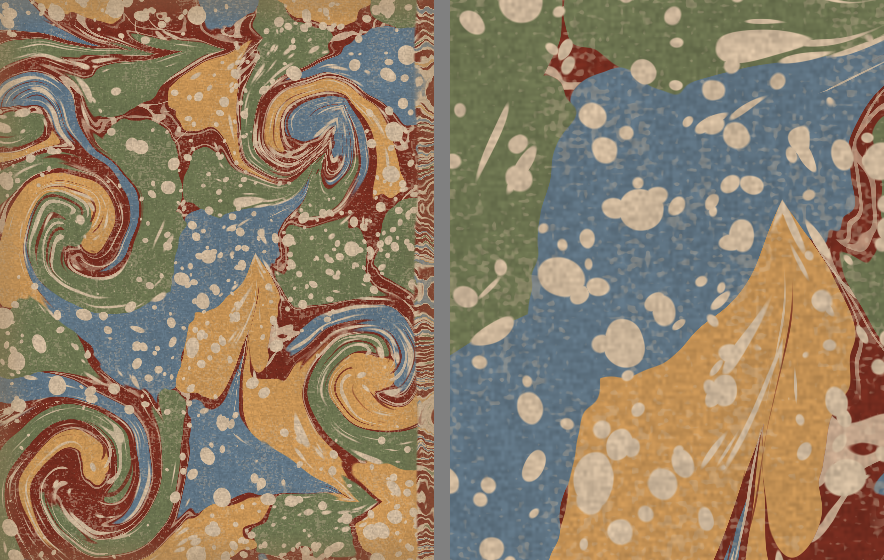
Left: the whole. Right: its middle third, enlarged.
This pattern is drawn by a Shadertoy shader. Its source:

```glsl
const vec3 GREEN = vec3(.42, .45, .31), BLUE = vec3(.37, .45, .51), OCHRE = vec3(.77, .57, .33);
const vec3 RED = vec3(.45, .17, .12), CREAM = vec3(.81, .72, .61);

// Swirls: centre, radius, turn
const vec4 SWIRLS[5] = vec4[5](
    vec4(.55, .75, .10, -4.0), vec4(.14, .59, .115, 4.2), vec4(.67, .33, .11, 4.4),
    vec4(.15, .14, .13, 4.2), vec4(.03, .80, .09, -3.6));
// Stylus strokes: start, end
const vec4 STROKES[4] = vec4[4](
    vec4(.39, .20, .46, .62), vec4(.36, .24, .76, .09),
    vec4(-.05, .97, .50, .93), vec4(.42, .56, .62, .84));

float hash(vec2 p) { return fract(sin(dot(p, vec2(127.1, 311.7))) * 43758.5453); }
vec2 hash2(vec2 p) { return vec2(hash(p), hash(p + 37.7)); }

float noise(vec2 p) {
    vec2 i = floor(p), f = fract(p);
    f = f * f * (3. - 2. * f);
    return mix(mix(hash(i), hash(i + vec2(1, 0)), f.x),
               mix(hash(i + vec2(0, 1)), hash(i + 1.), f.x), f.y);
}

float fbm(vec2 p) { return .55 * noise(p) + .3 * noise(p * 2.1 + 9.) + .15 * noise(p * 4.3 + 5.); }

mat2 rot(float a) { return mat2(cos(a), sin(a), -sin(a), cos(a)); }

vec3 inkColor(float h) {
    return h < .42 ? GREEN : h < .68 ? BLUE : h < .94 ? OCHRE : RED;
}

// Drags the ink; streak is signed: above 0 cream, below 0 red; calm is 1 where undisturbed
vec2 marble(vec2 p, out float streak, out float calm) {
    streak = 0.;
    calm = 1.;
    p += .06 * (vec2(fbm(p * 5.), fbm(p * 5. + 31.)) - .5);
    for (int i = 0; i < 4; i++) {
        vec2 a = STROKES[i].xy, dir = STROKES[i].zw - a;
        float t = clamp(dot(p - a, dir) / dot(dir, dir), 0., 1.), bell = sin(3.1416 * t);
        float n = dot(p - a, normalize(vec2(-dir.y, dir.x))) + .03 * bell;
        float pull = bell * exp(-abs(n) / .02);
        streak += sin(n * 700. + 6. * noise(p * 9.)) * smoothstep(.3, .8, pull);
        calm *= smoothstep(.6, .2, pull);
        p -= dir * .34 * pull;
    }
    for (int i = 0; i < 5; i++) {
        vec4 s = SWIRLS[i];
        vec2 d = p - s.xy;
        float r = length(d) / s.z;
        d = rot(s.w * exp(-r * r * r)) * d;
        float lines = sin(9. * atan(d.y, d.x) + 6. * r + 6. * noise(d * 26.));
        streak += lines * smoothstep(.1, .4, r) * smoothstep(1.35, .75, r);
        calm *= smoothstep(.8, 1.3, r);
        p = s.xy + d;
    }
    return p;
}

// Large drops that press against each other on a red ground
vec3 drops(vec2 p, float aa, out float ground, out float rim) {
    vec2 g = p / .155 + .35 * (vec2(fbm(p * 15.), fbm(p * 15. + 7.)) - .5), cell = floor(g);
    float near = 9., next = 9., sum = 0.;
    vec3 nearInk = RED, nextInk = RED;
    for (int k = 0; k < 25; k++) {
        vec2 c = cell + vec2(k % 5 - 2, k / 5 - 2);
        float d = length(g - c - .15 - .7 * hash2(c + 4.));
        vec3 ink = inkColor(fract(.37 * c.x + .59 * c.y + .35 * hash(c + 71.3)));
        sum += exp(-10. * d);
        if (d < near) { next = near; nextInk = nearInk; near = d; nearInk = ink; }
        else if (d < next) { next = d; nextInk = ink; }
    }
    float rest = -log(max(sum - exp(-10. * near), 1e-7)) / 10.;
    float w = aa / .155;
    float edge = rest - near - mix(-.42, .50, fbm(p * 5.5 + 17.));
    ground = smoothstep(w, -w, edge);
    rim = smoothstep(.014 + w, .014, abs(edge + .06));
    vec3 ink = mix(nextInk, nearInk, .5 + .5 * clamp((next - near) / w, 0., 1.));
    vec3 col = mix(ink, RED, ground);
    ground = max(ground, step(distance(ink, RED), .05));
    return col;
}

// Scattered oval spots in clusters
float spots(vec2 p, float scale, float share, float size, float aa) {
    vec2 g = p * scale, cell = floor(g);
    float cover = 0.;
    for (int k = 0; k < 9; k++) {
        vec2 c = cell + vec2(k % 3 - 1, k / 3 - 1);
        float h = hash(c + scale);
        vec2 d = rot(6.3 * h) * (g - c - hash2(c + scale + 8.));
        d.x *= 1. + .5 * hash(c + 3.);
        float radius = size * mix(.16, .46, h * h) + .06 * (noise(g * 3.) - .5);
        float shown = step(hash(c + 55.), share * smoothstep(.25, .7, noise(c / scale * 7.)) * 2.);
        cover = max(cover, shown * smoothstep(aa * scale, -aa * scale, length(d) - radius));
    }
    return cover * step(.05, size);
}

void mainImage(out vec4 fragColor, in vec2 fragCoord) {
    vec2 uv = fragCoord / iResolution.y;
    float width = iResolution.x / iResolution.y, streak, calm, ground, rim;
    vec2 p = marble(uv, streak, calm);
    float aa = clamp(.6 * max(fwidth(p.x), fwidth(p.y)), .0007, .005);
    vec3 col = drops(p, aa, ground, rim);
    col *= .94 + .12 * fbm(uv * 9.);

    // Cream veins and rims in the ground, then combed streaks
    float vein = abs(fbm(p * 14. + 2. * fbm(p * 9.)) - .48);
    float thick = .05 * smoothstep(.3, .85, noise(p * 9. + 3.));
    col = mix(col, CREAM, .85 * ground * smoothstep(thick + .005, thick - .005, vein));
    col = mix(col, CREAM, .65 * rim * smoothstep(.4, .6, noise(p * 13.)));
    float broken = .45 * noise(p * 24. + 6.);
    col = mix(col, CREAM, .85 * smoothstep(.62, .76, streak - broken));
    col = mix(col, RED, .85 * smoothstep(.62, .76, -streak - broken));

    // Dragged spots, and round ones thrown on the calm parts
    float spot = max(spots(p, 26., .26 * (1. - .6 * calm), 1., aa), spots(p + .3, 48., .2, 1., aa));
    spot = max(spot, spots(uv + .17, 24., .36, calm, .0009));
    spot = max(spot, spots(uv + .41, 46., .26, calm, .0009));
    col = mix(col, CREAM * (.95 + .08 * noise(uv * 60.)), spot);

    // Finely combed strip on the right
    float wave = uv.y * 80. + 30. * uv.x * sin(uv.y * 17.) + 9. * fbm(vec2(uv.x * 45., uv.y * 16.));
    float band = noise(vec2(uv.x * 30., wave));
    vec3 strip = mix(RED, CREAM, smoothstep(.3, .45, band));
    strip = mix(strip, inkColor(.75 * noise(vec2(wave * .3, 2.))), .8 * smoothstep(.62, .72, band));
    col = mix(col, strip, smoothstep(-.003, .003, uv.x - width + .032 + .008 * (noise(uv * 12.) - .5)));

    // Worn flecks, woven grain and tanned margins
    float thread = .5 * noise(uv * vec2(460., 300.)) + .5 * noise(uv * vec2(250., 490.));
    float wear = .62 * thread + .38 * fbm(uv * vec2(30., 22.));
    col = mix(col, CREAM * .95, (.32 + .1 * ground) * smoothstep(.54, .68, wear));
    col *= .88 + .14 * noise(uv * vec2(490., 330.)) + .1 * noise(uv * vec2(180., 500.));
    float margin = min(min(uv.x, width - uv.x), min(uv.y, 1. - uv.y));
    col = mix(col, vec3(.58, .47, .33), .35 * smoothstep(.06, 0., margin));
    fragColor = vec4(col, 1.);
}
```
